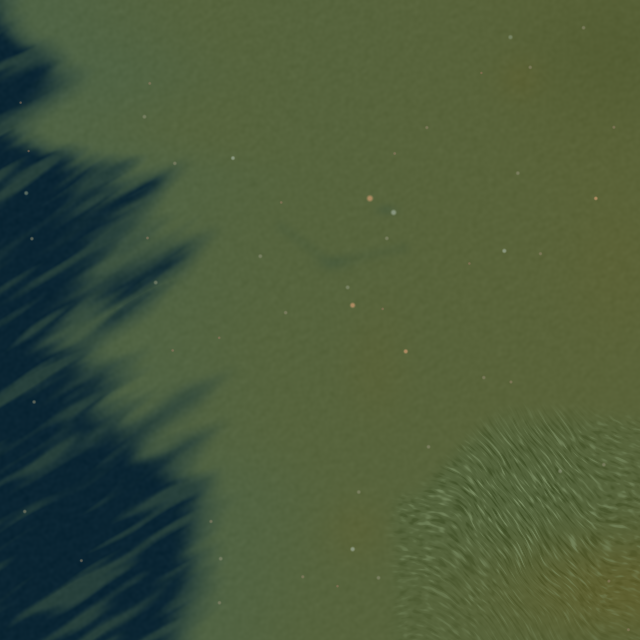
Write a three.js fragment shader that draws this texture.

```glsl
// Murky green water with a dark feathered bank, drifting specks and a rippled corner.
varying vec2 vUv;

const vec3 DEEP = vec3(0.03, 0.135, 0.195);
const vec3 TEAL = vec3(0.13, 0.235, 0.23);
const vec3 HAZE = vec3(0.31, 0.39, 0.27);
const vec3 GREEN = vec3(0.338, 0.392, 0.24);
const vec3 OLIVE = vec3(0.352, 0.39, 0.225);
const vec3 AMBER = vec3(0.42, 0.37, 0.14);
const vec3 RIPPLE_BASE = vec3(0.32, 0.39, 0.24);
const vec3 RIPPLE_LIGHT = vec3(0.48, 0.55, 0.39);
const vec3 SHADOW = vec3(0.23, 0.32, 0.23);
const vec2 FLOW = vec2(0.842, 0.540);   // direction of the feathered streaks
const float SPECK_CELLS = 14.0;
const float SPECK_CHANCE = 0.25;

vec2 hash2(vec2 p) {
  p = vec2(dot(p, vec2(127.1, 311.7)), dot(p, vec2(269.5, 183.3)));
  return fract(sin(p) * 43758.5);
}

float gradientNoise(vec2 p) {
  vec2 i = floor(p), f = fract(p);
  vec2 u = f * f * f * (f * (f * 6.0 - 15.0) + 10.0);
  vec2 e = vec2(0.0, 1.0);
  float a = dot(hash2(i) * 2.0 - 1.0, f);
  float b = dot(hash2(i + e.yx) * 2.0 - 1.0, f - e.yx);
  float c = dot(hash2(i + e.xy) * 2.0 - 1.0, f - e.xy);
  float d = dot(hash2(i + e.yy) * 2.0 - 1.0, f - e.yy);
  return mix(mix(a, b, u.x), mix(c, d, u.x), u.y);
}

float bump(float x, float center, float width) {
  float d = (x - center) / width;
  return exp(-d * d);
}

float glow(vec2 p, vec2 center, vec2 size) {
  vec2 d = (p - center) / size;
  return exp(-dot(d, d));
}

// Dark tapered stroke trailing back from its tip against the flow
float feather(vec2 p, vec2 tip, float len, float width) {
  vec2 d = p - tip;
  float along = -dot(d, FLOW);
  float across = dot(d, vec2(-FLOW.y, FLOW.x));
  float w = width * (0.45 + 0.55 * smoothstep(0.0, 0.09, along));
  return exp(-across * across / (w * w)) * smoothstep(-0.03, 0.07, along)
    * (1.0 - smoothstep(0.5 * len, len, along));
}

float segment(vec2 p, vec2 a, vec2 b) {
  vec2 d = b - a;
  return length(p - a - d * clamp(dot(p - a, d) / dot(d, d), 0.0, 1.0));
}

float disc(vec2 p, vec2 center, float radius) {
  return 1.0 - smoothstep(0.3 * radius, 1.4 * radius, length(p - center));
}

float bankEdge(float y) {
  return 0.185 * (1.0 - smoothstep(0.72, 0.81, y)) + 0.13 * (1.0 - smoothstep(0.21, 0.36, y))
    - 0.03 * bump(y, 0.0, 0.06) - 0.055 * bump(y, 0.47, 0.06) + 0.105 * bump(y, 0.88, 0.065);
}

float bankMask(vec2 p, float streak, float fine) {
  float fringe = smoothstep(0.18, 0.36, p.y) * (1.0 - smoothstep(0.74, 0.82, p.y));
  float soft = mix(0.05, 0.085, fringe);
  float reach = bankEdge(p.y) - p.x + (streak + 0.6 * fine) * mix(0.025, 0.11, fringe);
  float body = smoothstep(-soft, soft, reach);
  float f = 0.95 * feather(p, vec2(0.285, 0.74), 0.34, 0.024);
  f = max(f, 0.92 * feather(p, vec2(0.33, 0.635), 0.30, 0.028));
  f = max(f, 0.75 * feather(p, vec2(0.285, 0.57), 0.22, 0.018));
  f = max(f, 0.60 * feather(p, vec2(0.225, 0.45), 0.22, 0.018));
  f = max(f, 0.62 * feather(p, vec2(0.355, 0.415), 0.34, 0.022));
  f = max(f, 0.72 * feather(p, vec2(0.345, 0.335), 0.30, 0.025));
  f = max(f, 0.95 * feather(p, vec2(0.335, 0.255), 0.28, 0.028));
  return 1.0 - (1.0 - body) * (1.0 - clamp(f * (0.9 + 0.6 * fine), 0.0, 1.0));
}

void main() {
  vec2 p = vUv;
  vec2 s = vec2(dot(p, FLOW), dot(p, vec2(-FLOW.y, FLOW.x)));
  s.y += 0.010 * gradientNoise(p * 7.0);
  float streak = gradientNoise(s * vec2(5.0, 25.0) + 3.7);
  float fine = gradientNoise(s * vec2(9.0, 62.0) + 9.1);
  float cloud = gradientNoise(p * 5.0 + 2.0);

  // Open water
  float offshore = p.x - 0.7 * bankEdge(p.y);
  vec3 color = mix(HAZE, GREEN, smoothstep(0.0, 0.36, offshore + 0.04 * cloud));
  color = mix(color, OLIVE, smoothstep(0.4, 0.95, p.x + 0.06 * cloud));
  float warm = 0.18 * glow(p, vec2(0.81, 0.88), vec2(0.035)) + 0.16 * glow(p, vec2(0.59, 0.44), vec2(0.05, 0.08))
    + 0.16 * glow(p, vec2(0.56, 0.17), vec2(0.05)) + 0.14 * glow(p, vec2(0.98, 0.64), vec2(0.10, 0.15));
  color = mix(color, AMBER, warm * (0.8 + cloud));
  color -= 0.02 * glow(p, vec2(0.96, 0.92), vec2(0.14, 0.12));

  // Faint bent shadow and small dark patch
  float bend = min(segment(p, vec2(0.44, 0.645), vec2(0.515, 0.59)), segment(p, vec2(0.515, 0.59), vec2(0.63, 0.612)));
  float shade = 0.17 * exp(-bend * bend / 0.00010) + 0.25 * glow(p, vec2(0.522, 0.588), vec2(0.028, 0.012));
  shade += 0.35 * glow(p, vec2(0.604, 0.672), vec2(0.016, 0.009));
  color = mix(color, SHADOW, shade);

  // Rippled lower right corner
  vec2 w = p + 0.020 * vec2(gradientNoise(p * 13.0), gradientNoise(p * 13.0 + 7.0));
  float topEdge = 0.22 + 0.135 * smoothstep(0.60, 0.80, p.x);
  float area = smoothstep(0.600, 0.630, w.x) * (1.0 - smoothstep(-0.03, 0.02, w.y - topEdge));
  float strength = area * (0.32 + 0.68 * glow(p, vec2(0.81, 0.22), vec2(0.20, 0.14)));
  vec2 crest = vec2(w.x, w.y + 0.30 * w.x * smoothstep(0.95, 0.65, 1.6 - p.x));
  float wave = gradientNoise(crest * vec2(50.0, 140.0)) + 0.5 * gradientNoise(crest * vec2(95.0, 210.0) + 4.0);
  color = mix(color, RIPPLE_BASE, 0.7 * strength);
  color = mix(color, AMBER, area * 0.42 * glow(p, vec2(1.0, 0.08), vec2(0.20, 0.08)));
  color = mix(color, RIPPLE_LIGHT, strength * 0.9 * smoothstep(0.03, 0.55, wave));
  color -= 0.075 * strength * smoothstep(0.0, 0.45, -wave);

  // Dark feathered bank
  float bank = clamp(bankMask(p, streak, fine), 0.0, 1.0);
  float lightStreak = smoothstep(-0.05, 0.42, streak + 0.7 * fine);
  float depth = smoothstep(0.4, 1.0, bank) * (1.0 - 0.7 * lightStreak);
  color = mix(color, mix(TEAL, DEEP, depth), bank * (0.97 - 0.22 * lightStreak));

  // Surface grain
  color += 0.016 * gradientNoise(s * vec2(55.0, 100.0)) + 0.016 * gradientNoise(p * 130.0);

  // Scattered and larger specks
  vec2 cell = floor(p * SPECK_CELLS);
  vec2 h = hash2(cell + 31.0);
  vec2 spot = (cell + 0.15 + 0.7 * hash2(cell + 5.0)) / SPECK_CELLS;
  float speck = step(h.x, SPECK_CHANCE) * disc(p, spot, 0.002 + 0.0016 * h.y);
  color = mix(color, mix(vec3(0.58, 0.43, 0.34), vec3(0.54, 0.60, 0.50), h.y), 0.6 * speck);
  float pink = max(disc(p, vec2(0.578, 0.690), 0.0050), disc(p, vec2(0.551, 0.523), 0.0042));
  pink = max(pink, max(disc(p, vec2(0.634, 0.451), 0.0035), disc(p, vec2(0.931, 0.690), 0.003)));
  float pale = max(disc(p, vec2(0.615, 0.668), 0.0045), disc(p, vec2(0.788, 0.608), 0.0035));
  pale = max(pale, max(disc(p, vec2(0.551, 0.142), 0.0037), disc(p, vec2(0.364, 0.753), 0.0032)));
  color = mix(color, vec3(0.76, 0.58, 0.42), 0.8 * pink);
  color = mix(color, vec3(0.62, 0.67, 0.60), 0.7 * pale);

  gl_FragColor = vec4(color, 1.0);
}
```
